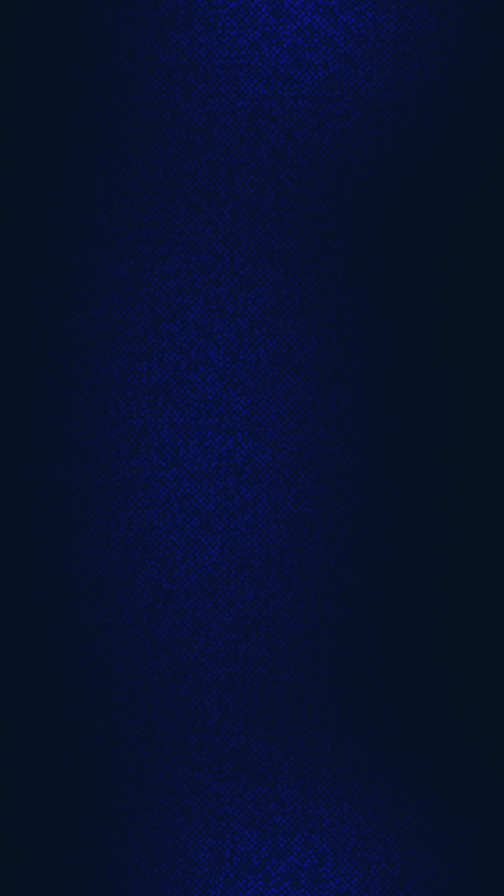
Give the GLSL for this background, as a WebGL 1 fragment shader.

```glsl
precision highp float;
// Navy backdrop with a winding column of blue glow made of fine scattered dots.

uniform vec2 u_resolution;

const float DOT_ROWS = 178.0; // lattice cells per canvas height
const float DOT_RADIUS = 0.42;
const vec3 NAVY = vec3(0.024, 0.068, 0.130);
const vec3 BLUE = vec3(0.050, 0.070, 0.510);

float hash(vec2 p) {
  return fract(sin(dot(p, vec2(127.1, 311.7))) * 43758.5453);
}

// Soft elliptical glow
float glow(vec2 uv, vec2 center, vec2 radius) {
  vec2 d = (uv - center) / radius;
  return exp(-dot(d, d));
}

// Light level over the whole canvas
float lightField(vec2 uv) {
  float top = glow(uv, vec2(0.59, 1.01), vec2(0.26, 0.15));
  float middle = glow(uv, vec2(0.42, 0.51), vec2(0.25, 0.34));
  float bottom = glow(uv, vec2(0.57, -0.01), vec2(0.26, 0.14));
  return 1.12 * top + 0.88 * middle + 1.02 * bottom;
}

// Round dots shifted off their lattice places, each with a random strength
float dotLattice(vec2 p, float blur) {
  vec2 home = floor(p);
  float level = 0.0;
  for (int j = -1; j <= 1; j++) {
    for (int i = -1; i <= 1; i++) {
      vec2 cell = home + vec2(float(i), float(j));
      vec2 jitter = vec2(hash(cell + 17.0), hash(cell + 43.0)) - 0.5;
      float dist = length(p - cell - 0.5 - 0.4 * jitter);
      float mask = 1.0 - smoothstep(DOT_RADIUS - blur, DOT_RADIUS + blur, dist);
      level = max(level, mask * mix(0.2, 1.0, hash(cell)));
    }
  }
  return level;
}

void main() {
  vec2 uv = gl_FragCoord.xy / u_resolution;
  vec2 p = gl_FragCoord.xy / u_resolution.y;

  // Lattice turned by 45 degrees
  vec2 lattice = vec2(p.x + p.y, p.y - p.x) * 0.70711 * DOT_ROWS;
  float blur = clamp(0.6 * DOT_ROWS / u_resolution.y, 0.06, 0.35);

  // Faint haze between the dots, stronger light inside them
  float light = lightField(uv);
  float dots = dotLattice(lattice, blur);
  float amount = light * (0.16 + 0.80 * dots);

  gl_FragColor = vec4(mix(NAVY, BLUE, clamp(amount, 0.0, 1.0)), 1.0);
}
```
